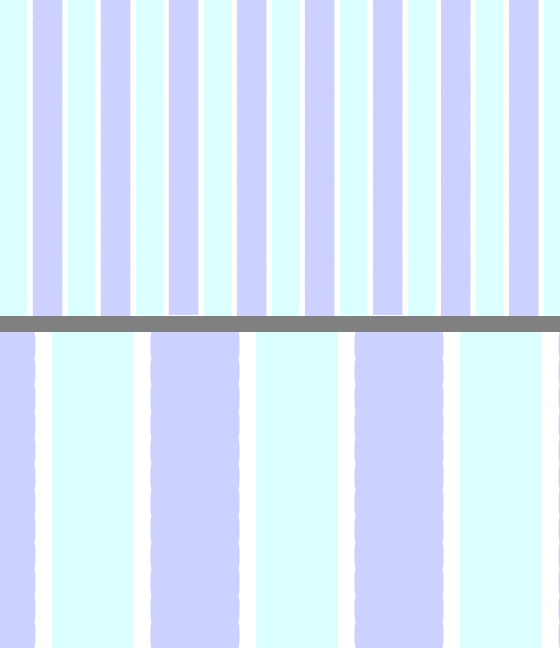
Top: the whole. Bottom: its middle third, enlarged.
Write a WebGL 2 fragment shader that draws this pattern.

```glsl
#version 300 es
precision highp float;
// Vertical pastel stripes: pale cyan and lavender bands alternate on white.
// Each band is a 1D distance function folded by the repeat period; lavender
// edges carry a faint scallop, and every third pair stops just above the base.

uniform vec2 u_resolution;
out vec4 outColor;

// Lengths are fractions of the canvas height.
const float PERIOD = 0.21528;          // one cyan + lavender pair
const float CYAN_CENTER = 0.0429;
const float CYAN_HALF = 0.0430;
const float LAVENDER_CENTER = 0.1505;
const float LAVENDER_HALF = 0.0470;
const float SCALLOP_COUNT = 36.0;      // scallops down each edge
const float SCALLOP_DEPTH = 0.0011;
const float GAP_CYCLE = 3.0;           // pairs between shortened ones
const float CYAN_GAP = 0.0025;
const float LAVENDER_GAP = 0.0035;

const vec3 WHITE = vec3(1.0);
const vec3 CYAN = vec3(0.86, 1.0, 1.0);
const vec3 LAVENDER = vec3(0.80, 0.82, 1.0);

// Signed distance to a repeated vertical band, negative inside.
float bandDistance(float x, float center, float halfWidth) {
    float local = mod(x - center + 0.5 * PERIOD, PERIOD) - 0.5 * PERIOD;
    return abs(local) - halfWidth;
}

// Antialiased coverage of a signed distance over one pixel.
float coverage(float dist, float pixel) {
    return clamp(0.5 - dist / pixel, 0.0, 1.0);
}

void main() {
    float pixel = 1.0 / u_resolution.y;
    vec2 p = gl_FragCoord.xy * pixel;

    // Last pair of each cycle is cut short at the bottom.
    float pairIndex = floor(p.x / PERIOD);
    float shortened = step(GAP_CYCLE - 1.5, mod(pairIndex, GAP_CYCLE));

    // Rounded bumps with narrow notches between them.
    float notch = 1.0 - abs(sin(3.14159 * p.y * SCALLOP_COUNT));
    float scallop = SCALLOP_DEPTH * notch * notch;

    float cyan = bandDistance(p.x, CYAN_CENTER, CYAN_HALF);
    float lavender = bandDistance(p.x, LAVENDER_CENTER, LAVENDER_HALF) + scallop;
    cyan = max(cyan, mix(-1.0, CYAN_GAP - p.y, shortened));
    lavender = max(lavender, mix(-1.0, LAVENDER_GAP - p.y, shortened));

    // Layer the bands over the white ground.
    vec3 color = mix(WHITE, CYAN, coverage(cyan, pixel));
    color = mix(color, LAVENDER, coverage(lavender, pixel));
    outColor = vec4(color, 1.0);
}
```
